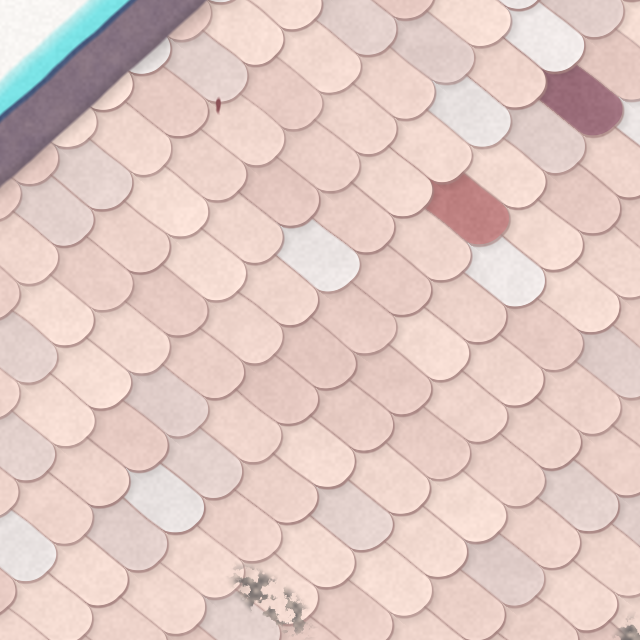
Write a three.js fragment shader that draws this texture.

```glsl
// Weathered pink roof of rounded shingles sloping down to the right, with a
// painted gable trim in the top left corner. Shingles sit on a skewed staggered
// grid and are composited from the lowest layer up, each casting a thin shadow.
varying vec2 vUv;

float hash(vec2 p) {
  vec3 q = fract(vec3(p.xyx) * 0.1031);
  q += dot(q, q.yzx + 33.33);
  return fract((q.x + q.y) * q.z);
}

float noise(vec2 p) {
  vec2 i = floor(p), f = fract(p);
  f = f * f * (3.0 - 2.0 * f);
  return mix(mix(hash(i), hash(i + vec2(1.0, 0.0)), f.x),
             mix(hash(i + vec2(0.0, 1.0)), hash(i + 1.0), f.x), f.y);
}

float fbm(vec2 p) {
  float sum = 0.0, gain = 0.5;
  for (int i = 0; i < 4; i++) {
    sum += gain * noise(p);
    p = p * 2.03 + 17.1;
    gain *= 0.5;
  }
  return sum;
}

// Distance to a shingle whose tip lies at the origin and points along +y
float shingle(vec2 q) {
  vec2 c = vec2(abs(q.x) - 0.0045, q.y + 0.0365);
  return length(max(c, 0.0)) + min(max(c.x, c.y), 0.0) - 0.0365;
}

// Clay tint of one shingle: mostly pink, some grey, a few white, two dark red
vec3 clayColor(vec2 id) {
  float tone = hash(id + 41.7), kind = hash(id * 1.7 + 93.2);
  vec3 clay = mix(vec3(0.89, 0.775, 0.745), vec3(0.96, 0.865, 0.825), tone);
  if (kind > 0.78) clay = mix(clay, vec3(0.86, 0.80, 0.79), 0.7);
  if (kind > 0.92) clay = vec3(0.90, 0.875, 0.87) + 0.03 * tone;
  if (id.y == -1.0 && abs(id.x - 2.5) == 1.5)
    clay = mix(vec3(0.74, 0.50, 0.50), vec3(0.60, 0.42, 0.47), step(2.5, id.x));
  return clay;
}

vec3 roof(vec2 p) {
  vec2 w = p + 0.003 * (vec2(noise(p * 22.0), noise(p * 22.0 + 50.0)) - 0.5);
  // x counts shingles along a row, y counts rows down the slope
  vec2 grid = vec2(7.69 * w.x + 9.62 * w.y - 10.596,
                   6.22 * w.x - 6.50 * w.y - 1.745);
  vec3 color = vec3(0.70, 0.57, 0.56);

  for (int k = 0; k < 3; k++) {
    float row = ceil(grid.y) + 1.0 - float(k);
    float x = grid.x - 0.5 * mod(row, 2.0);
    float column = floor(x + 0.5);
    vec2 id = vec2(column, row);
    float lift = hash(id + 7.3);
    vec2 q = vec2((x - column) * 0.082,
                  (grid.y - row) * 0.112 + 0.007 * (lift - 0.5));
    float d = shingle(q);

    // Soft shade and a crisp line under the lower rim
    float shadowDist = shingle(q - vec2(-0.0015, 0.0025));
    color *= 1.0 - 0.09 * (1.0 - smoothstep(0.0, 0.018, shadowDist));
    float rimLine = 1.0 - smoothstep(0.0, 0.0035, shadowDist);
    color = mix(color, vec3(0.65, 0.51, 0.50), rimLine * (0.55 + 0.35 * lift));

    // Mottled face, pale rim and thin joints between neighbours
    vec3 face = clayColor(id);
    face += 0.05 * (fbm(p * 32.0 + id * 3.1) - 0.47);
    face += 0.015 * smoothstep(-0.09, -0.01, q.y);
    face += 0.02 * smoothstep(-0.007, -0.002, d) * step(-0.035, q.y);
    float joint = smoothstep(0.0375, 0.041, abs(q.x)) * step(q.y, -0.025);
    face = mix(face, vec3(0.73, 0.60, 0.58), joint * (0.45 + 0.35 * lift));
    color = mix(color, face, 1.0 - smoothstep(-0.001, 0.001, d));
  }
  return color;
}

// Crumbled mortar patch, the lower right corner and one small red chip
vec3 addWear(vec3 color, vec2 p) {
  vec2 m = p - vec2(0.425, 0.06);
  m = vec2(0.78 * m.x - 0.62 * m.y, 0.62 * m.x + 0.78 * m.y);
  float patchArea = 1.0 - smoothstep(0.6, 1.1, length(m / vec2(0.085, 0.035)));
  patchArea = max(patchArea, 1.0 - smoothstep(0.02, 0.05, distance(p, vec2(1.0, 0.0))));
  float crumbs = smoothstep(0.43, 0.53, fbm(p * 75.0));
  vec3 mortar = mix(vec3(0.40, 0.38, 0.38), vec3(0.74, 0.68, 0.64), noise(p * 130.0));
  color = mix(color, mortar, patchArea * crumbs * 0.9);
  vec2 chip = (p - vec2(0.342, 0.838)) / vec2(0.008, 0.021);
  float chipMask = 1.0 - smoothstep(0.5, 1.0, length(chip) + 0.5 * noise(p * 150.0));
  return mix(color, vec3(0.55, 0.32, 0.34), chipMask);
}

// Gable trim: pale sky, cyan strip, dark seam and a purple board
vec3 addTrim(vec3 color, vec2 p) {
  float e = 0.9 * p.x + 1.0 - p.y + 0.004 * (noise(p * 40.0) - 0.5);
  color *= 1.0 - 0.15 * (1.0 - smoothstep(0.29, 0.325, e));
  vec3 board = mix(vec3(0.48, 0.41, 0.48), vec3(0.57, 0.49, 0.53), fbm(p * 45.0));
  board *= 1.0 - 0.12 * smoothstep(0.265, 0.29, e);
  vec3 cyan = mix(vec3(0.77, 0.93, 0.93), vec3(0.48, 0.89, 0.90), smoothstep(0.12, 0.16, e));
  vec3 sky = vec3(0.975, 0.965, 0.955);
  color = mix(board, color, smoothstep(0.289, 0.297, e));
  color = mix(vec3(0.27, 0.34, 0.48), color, smoothstep(0.188, 0.198, e));
  color = mix(cyan, color, smoothstep(0.178, 0.186, e));
  return mix(sky, color, smoothstep(0.118, 0.130, e));
}

void main() {
  vec3 color = addTrim(addWear(roof(vUv), vUv), vUv);
  color += 0.035 * (noise(vUv * 190.0) - 0.5);
  gl_FragColor = vec4(clamp(color, 0.0, 1.0), 1.0);
}
```
